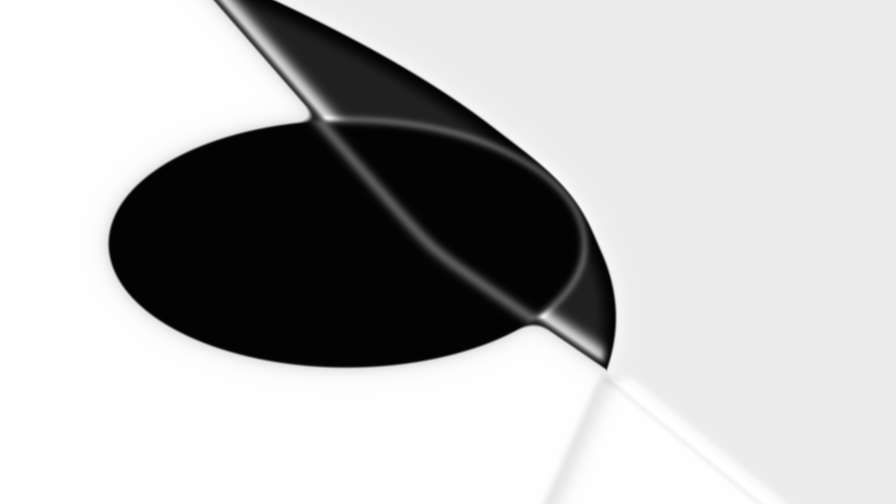
Give the GLSL for this background, as a Shadertoy shader.

```glsl
float ellipseDistance(vec2 p, vec2 radii) {
    float k = length(p / radii);
    return k * (k - 1.0) / max(length(p / (radii * radii)), 0.001);
}

float smoothUnion(float a, float b, float k) {
    float h = max(k - abs(a - b), 0.0) / k;
    return min(a, b) - h * h * k * 0.25;
}

float ridge(float d, float width) {
    return exp(-d * d / (width * width));
}

void mainImage(out vec4 fragColor, in vec2 fragCoord) {
    // Height units, with y measured down from the top edge
    vec2 p = vec2(fragCoord.x, iResolution.y - fragCoord.y) / iResolution.y;
    float soft = max(0.0035, 0.8 / iResolution.y);

    // Bent seam on the left of the blade, parabola on its right
    float bend = p.y - 0.498;
    float root = sqrt(bend * bend + 0.0012);
    float seamX = 0.4236 + 0.87 * p.y + 0.3 * (bend + root);
    float seamSlope = 0.87 + 0.3 * (1.0 + bend / root);
    float seam = (seamX - p.x) / length(vec2(1.0, seamSlope));
    float drop = p.y - 0.63;
    float arc = (p.x - 1.222 + 1.711 * drop * drop) / length(vec2(1.0, 3.422 * drop));

    float oval = ellipseDistance(p - vec2(0.6875, 0.484), vec2(0.472, 0.2454));
    float blade = max(seam, arc);
    float body = smoothUnion(oval, blade, 0.035);

    // Pale ground: white on the left, light gray past the arc and the ray
    vec2 fromTip = p - vec2(1.204, 0.737);
    float ray = (fromTip.x - 1.228 * fromTip.y) / 1.584;
    float below = smoothstep(-0.005, 0.025, fromTip.y);
    float side = mix(arc, ray, below);
    float right = smoothstep(-0.004, 0.012, side);
    float ground = mix(0.996, 0.925, right);
    float outside = max(body, 0.0);
    ground += mix(-0.13 * exp(-outside / 0.012), 0.06 * exp(-outside / 0.014), right);

    // Bright ray and gray crease running down from the tip
    ground += below * (0.06 * ridge(ray - 0.012, 0.012) - 0.04 * ridge(ray + 0.012, 0.006));
    float crease = (fromTip.x + 0.44 * fromTip.y) / 1.093;
    float creaseWidth = crease > 0.0 ? 0.026 : 0.011;
    ground -= 0.09 * below * ridge(crease, creaseWidth);

    // Dark interior with glowing seams
    float inOval = smoothstep(0.007, -0.007, oval);
    float rim = smoothstep(0.004, 0.045, -arc);
    float ink = mix(0.015 + 0.11 * rim, 0.012, inOval);
    ink += 0.25 * ridge(oval, 0.009) * smoothstep(-0.005, 0.02, -seam);
    ink += 0.33 * ridge(seam, 0.013) * inOval;
    float glowWidth = seam < -0.016 ? 0.019 : 0.009;
    ink += 0.68 * ridge(seam + 0.016, glowWidth) * (1.0 - inOval) * smoothstep(0.0, 0.025, -arc);

    float shade = mix(ground, ink, smoothstep(soft, -soft, body));
    fragColor = vec4(vec3(clamp(shade, 0.0, 1.0)), 1.0);
}
```
